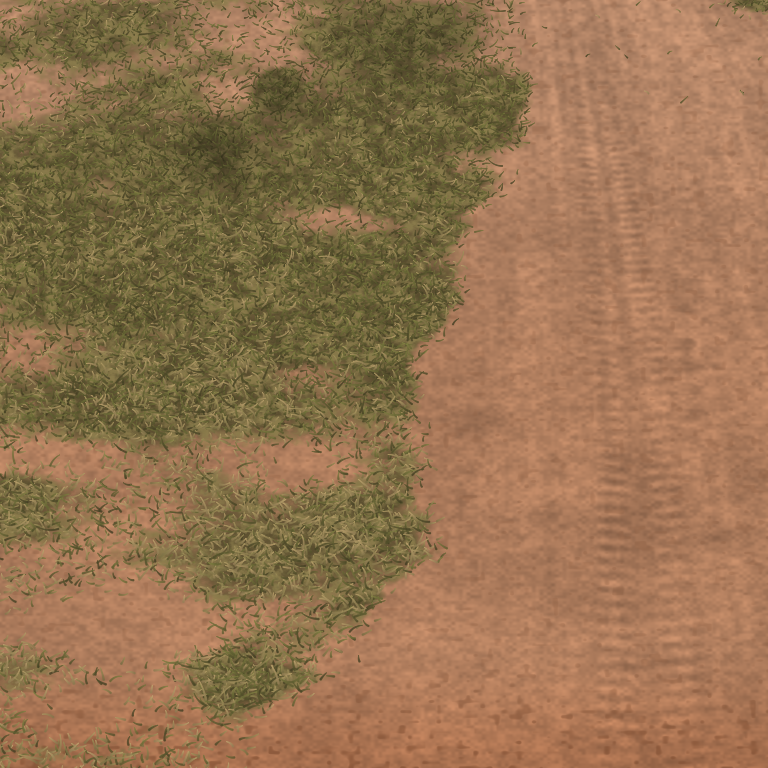
Write a three.js fragment shader that draws this texture.

```glsl
varying vec2 vUv;

#define DIRT vec3(0.715, 0.51, 0.38)
#define DIRT_DARK vec3(0.53, 0.35, 0.24)
#define GREEN vec3(0.41, 0.41, 0.21)
#define SHADE vec3(0.29, 0.27, 0.15)
#define STRAW vec3(0.69, 0.59, 0.40)
#define BLADE_LAYERS 10
#define BLADE_WIDTH 0.0021
#define GRAIN 0.13
#define TREAD_FREQ 370.0

float hash(vec2 p) {
  return fract(sin(dot(p, vec2(127.1, 311.7))) * 43758.5453);
}

float noise(vec2 p) {
  vec2 i = floor(p), f = fract(p);
  f = f * f * (3.0 - 2.0 * f);
  return mix(mix(hash(i), hash(i + vec2(1, 0)), f.x),
             mix(hash(i + vec2(0, 1)), hash(i + 1.0), f.x), f.y);
}

float fbm(vec2 p) {
  float sum = 0.0, amp = 0.53;
  for (int i = 0; i < 4; i++) {
    sum += amp * noise(p);
    p = p * 2.07 + 11.3;
    amp *= 0.5;
  }
  return sum;
}

float blob(vec2 p, vec2 center, vec2 radius) {
  vec2 d = (p - center) / radius;
  return exp(-dot(d, d));
}

float bushes(vec2 p) {
  return blob(p, vec2(0.283, 0.808), vec2(0.05, 0.042))
       + blob(p, vec2(0.365, 0.882), vec2(0.036, 0.03))
       + 0.65 * blob(p, vec2(0.545, 0.955), vec2(0.09, 0.055));
}

// Share of ground hidden by grass
float cover(vec2 p) {
  float edge = 0.34 + 0.2 * smoothstep(0.03, 0.27, p.y) + 0.125 * smoothstep(0.4, 0.95, p.y);
  edge += (fbm(p * vec2(9.0, 17.0)) - 0.5) * 0.13;
  float c = 0.58 + 1.5 * (fbm(p * vec2(6.0, 15.0) + 3.0) - 0.5);
  c -= 0.22 * (1.0 - smoothstep(0.2, 0.5, p.y));
  // Lush bands and clumps
  c += 0.4 * blob(p, vec2(0.22, 0.67), vec2(0.28, 0.06));
  c += 0.35 * blob(p, vec2(0.46, 0.565), vec2(0.12, 0.04));
  c += 0.3 * blob(p, vec2(0.2, 0.5), vec2(0.16, 0.05));
  c += 0.25 * blob(p, vec2(0.33, 0.29), vec2(0.22, 0.08));
  c += 0.5 * blob(p, vec2(0.32, 0.095), vec2(0.06, 0.035));
  c += 0.4 * blob(p, vec2(0.02, 0.36), vec2(0.06, 0.03));
  // Bare patches
  c -= 0.6 * blob(p, vec2(0.46, 0.71), vec2(0.11, 0.022));
  c -= 0.5 * blob(p, vec2(0.38, 0.505), vec2(0.07, 0.025));
  c -= 0.4 * blob(p, vec2(0.4, 0.39), vec2(0.08, 0.04));
  c -= 0.4 * blob(p, vec2(0.04, 0.42), vec2(0.1, 0.04));
  c -= 0.5 * blob(p, vec2(0.12, 0.19), vec2(0.24, 0.035));
  c -= 0.25 * blob(p, vec2(0.12, 0.93), vec2(0.24, 0.06));
  c = max(c, bushes(p) * 1.3) * smoothstep(-0.025, 0.03, edge - p.x);
  return clamp(c + blob(p, vec2(0.99, 1.0), vec2(0.04, 0.016)), 0.0, 1.0);
}

vec3 ground(vec2 p) {
  float near = 1.0 - smoothstep(0.0, 0.16, p.y);
  vec3 col = DIRT * (0.97 + 0.2 * (fbm(p * vec2(7.0, 13.0)) - 0.5));
  col = mix(col, col * vec3(1.02, 1.06, 1.1), smoothstep(0.4, 1.0, p.y));
  // Streaks that converge with distance
  float depth = 1.35 - p.y;
  float lane = (p.x - 0.845 + 0.095 * p.y * p.y) / mix(0.075, 0.024, p.y);
  float road = smoothstep(0.55, 0.72, p.x);
  col *= 1.0 + 0.1 * road * (noise(vec2(lane * 3.0, p.y * 5.0)) - 0.5);
  // Tyre grooves and tread bars
  float inside = 1.0 - smoothstep(0.85, 1.15, abs(lane));
  float wear = 0.4 + 0.9 * noise(p * vec2(18.0, 14.0));
  float bars = sin(log(depth) * TREAD_FREQ + 2.0 * step(0.0, lane) + 1.5 * abs(lane));
  float row = smoothstep(0.15, 0.4, abs(lane)) * (1.0 - smoothstep(0.75, 0.9, p.y));
  col *= 1.0 + inside * wear * (0.075 * bars * row - 0.02);
  col *= 1.0 - 0.06 * inside * wear * smoothstep(0.1, 0.8, p.y) * (0.5 + 0.5 * cos(lane * 9.0));
  // Scuffs beside the track
  float scuff = blob(p, vec2(0.625, 0.453), vec2(0.03, 0.016))
              + blob(p, vec2(0.905, 0.465), vec2(0.025, 0.014))
              + blob(p, vec2(0.94, 0.3), vec2(0.03, 0.012))
              + blob(p, vec2(0.9, 0.56), vec2(0.03, 0.13)) * smoothstep(0.45, 0.7, noise(p * vec2(28.0, 65.0)));
  col *= 1.0 - 0.12 * scuff;
  // Sand grain, pits and near gravel
  col *= 1.0 + GRAIN * (noise(p * vec2(200.0, 260.0)) + noise(p * vec2(75.0, 130.0)) - 1.0);
  float pits = smoothstep(0.7 - 0.08 * near, 0.95, noise(p * vec2(105.0, 150.0) + 7.0));
  col = mix(col, DIRT_DARK, pits * (0.3 + 0.4 * near));
  return mix(col, col * vec3(0.97, 0.91, 0.86), near);
}

vec3 blades(vec2 p, vec3 col) {
  float reach = mix(1.0, 0.6, p.y);
  for (int k = 0; k < BLADE_LAYERS; k++) {
    float cells = 112.0 - 9.0 * float(k);
    for (int j = 0; j < 9; j++) {
      vec2 cell = floor(p * cells) + vec2(mod(float(j), 3.0), floor(float(j) / 3.0)) - 1.0;
      vec2 id = cell + float(k) * 17.3;
      float pick = hash(id + 5.1), tint = hash(id + 9.7);
      vec2 root = (cell + 0.2 + 0.6 * vec2(hash(id), hash(id + 2.3))) / cells;
      float lean = (hash(id + 3.9) - 0.5) * 3.0;
      vec2 along = vec2(sin(lean), 0.8 * cos(lean)) * reach / cells;
      vec2 q = p - root;
      float t = clamp(dot(q, along) / dot(along, along), 0.0, 1.0);
      q -= along * t + vec2(along.y, -along.x) * (tint - 0.5) * t * (1.0 - t);
      float width = BLADE_WIDTH * reach * (1.0 - 0.6 * t);
      float mask = 1.0 - smoothstep(width * 0.3, width + 0.0006, length(q));
      if (mask > 0.0 && pick < cover(root) * 0.85) {
        float lush = mix(0.42, 0.78, smoothstep(0.35, 0.65, root.y)) + 0.5 * (noise(root * 13.0) - 0.5);
        vec3 leaf = mix(SHADE, GREEN * 1.15, hash(id + 6.6));
        vec3 dry = mix(GREEN, STRAW, 0.4 + 0.6 * hash(id + 8.2));
        vec3 blade = mix(dry, leaf, step(tint, lush + bushes(root)));
        col = mix(col, blade * (0.85 + 0.25 * t), mask * 0.8);
      }
    }
  }
  return col;
}

void main() {
  vec2 p = vUv;
  float c = cover(p);
  vec3 col = ground(p);
  // Matted undergrowth below the blades
  float mat = fbm(p * vec2(75.0, 95.0));
  vec3 under = mix(SHADE, mix(GREEN, STRAW, 0.35), smoothstep(0.25, 0.75, mat));
  col = mix(col, under, 0.85 * smoothstep(0.22, 0.65, c + 0.5 * (mat - 0.5)));
  col = blades(p, col);
  col *= 1.0 - 0.22 * min(bushes(p - vec2(0.0, -0.008)), 1.0);
  gl_FragColor = vec4(col, 1.0);
}
```
